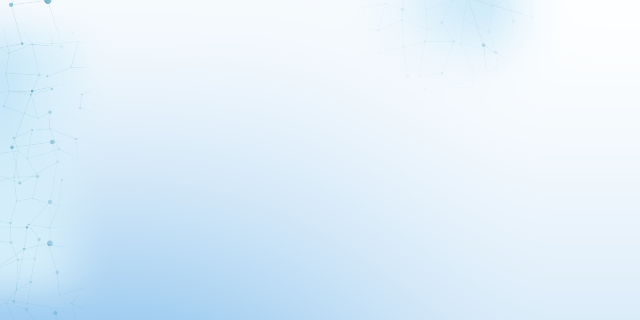
Write a Shadertoy shader that draws this background.

```glsl
// Soft white-to-blue gradient with faint teal molecular networks at the left and top.

const vec3 WHITE = vec3(1.0);
const vec3 BLUE = vec3(0.62, 0.80, 0.94);
const vec3 AQUA_TINT = vec3(-0.012, 0.012, 0.004);
const vec3 TEAL = vec3(0.24, 0.58, 0.70);

vec2 hash2(vec2 p) {
    vec3 q = fract(vec3(p.xyx) * vec3(0.1031, 0.1030, 0.0973));
    q += dot(q, q.yzx + 33.33);
    return fract((q.xx + q.yz) * q.zy);
}

float segmentDistance(vec2 p, vec2 a, vec2 b) {
    vec2 ab = b - a;
    float along = clamp(dot(p - a, ab) / dot(ab, ab), 0.0, 1.0);
    return length(p - a - ab * along);
}

float coverage(float dist, float pixel) {
    return 1.0 - smoothstep(-0.5 * pixel, 0.5 * pixel, dist);
}

// Elliptical falloff: 1 at the centre, fading outwards
float glow(vec2 p, vec2 centre, vec2 radius) {
    vec2 q = (p - centre) / radius;
    return exp(-dot(q, q));
}

vec2 nodeAt(vec2 id, float seed) {
    return id + 0.15 + 0.7 * hash2(id + seed);
}

// Jittered cells joined to their neighbours: x = dots, y = links
vec2 network(vec2 p, float cellSize, float maxRadius, float seed, float pixel) {
    vec2 q = p / cellSize;
    vec2 cell = floor(q);
    vec2 ink = vec2(0.0);
    for (int j = -1; j <= 1; j++) {
        for (int i = -1; i <= 1; i++) {
            vec2 id = cell + vec2(i, j);
            vec2 node = nodeAt(id, seed);
            vec2 rnd = hash2(id + seed + 57.0);
            float radius = maxRadius * mix(0.35, 1.0, rnd.x * rnd.x);
            float dotDist = length(q - node) * cellSize - radius;
            ink.x = max(ink.x, coverage(dotDist, pixel) * mix(0.5, 1.0, rnd.y));

            float across = segmentDistance(q, node, nodeAt(id + vec2(1, 0), seed));
            float upward = segmentDistance(q, node, nodeAt(id + vec2(0, 1), seed));
            across += 9.0 * step(0.65, rnd.x);
            upward += 9.0 * step(0.8, rnd.y);
            float linkDist = min(across, upward) * cellSize - 0.0008;
            ink.y = max(ink.y, coverage(linkDist, pixel));
        }
    }
    return ink;
}

// Amount of blue; depth runs from 0 at the top to 1 at the bottom
float washAmount(float x, float depth) {
    float top = mix(0.10, 0.02, smoothstep(0.8, 1.7, x));
    float bottom = mix(0.97, 0.37, smoothstep(0.35, 1.75, x));
    return mix(top, bottom, pow(depth, 1.5));
}

void mainImage(out vec4 fragColor, in vec2 fragCoord) {
    float pixel = 1.0 / iResolution.y;
    vec2 p = fragCoord * vec2(2.0 / iResolution.x, pixel);
    float depth = 1.0 - p.y;
    vec2 q = vec2(p.x, depth);

    // Broad wash and the paler left panel
    float blue = washAmount(p.x, depth);
    float panel = (1.0 - smoothstep(0.10, 0.36, p.x))
                * smoothstep(0.0, 0.22, depth)
                * (1.0 - smoothstep(0.80, 1.0, depth));
    blue = mix(blue, mix(0.34, 0.44, depth), panel);
    blue += 0.17 * glow(q, vec2(0.0, 0.28), vec2(0.10, 0.22));

    // Top glow, steeper on its right side
    vec2 glowRadius = vec2(p.x < 1.50 ? 0.24 : 0.14, 0.17);
    float topGlow = glow(q, vec2(1.50, 0.0), glowRadius);
    blue += 0.42 * topGlow;
    vec3 color = mix(WHITE, BLUE, blue) + AQUA_TINT * max(panel, topGlow);

    // Regions that carry the networks
    float leftEdge = 0.26 + 0.05 * sin(8.0 * depth - 0.6);
    float leftFine = (1.0 - smoothstep(leftEdge - 0.05, leftEdge, p.x))
                   * smoothstep(0.08, 0.16, depth);
    float leftBold = 1.0 - smoothstep(0.14, 0.21, p.x);
    float topFine = 1.0 - smoothstep(0.7, 1.0, length((q - vec2(1.38, 0.0)) / vec2(0.29, 0.32)));
    float topBold = 1.0 - smoothstep(0.7, 1.0, length((q - vec2(1.48, 0.0)) / vec2(0.20, 0.26)));

    // Fine mesh below, bold nodes above; both fade with depth
    vec2 fine = network(p, 0.068, 0.006, 11.0, pixel);
    vec2 bold = network(p, 0.130, 0.0115, 37.0, pixel);
    float fineMask = max(leftFine, 0.45 * topFine);
    float boldMask = max(leftBold * mix(0.85, 0.5, depth), 0.55 * topBold);
    color = mix(color, TEAL, fineMask * max(0.32 * fine.x, 0.13 * fine.y));
    color = mix(color, TEAL, boldMask * max(0.85 * bold.x, 0.22 * bold.y));

    fragColor = vec4(clamp(color, 0.0, 1.0), 1.0);
}
```
